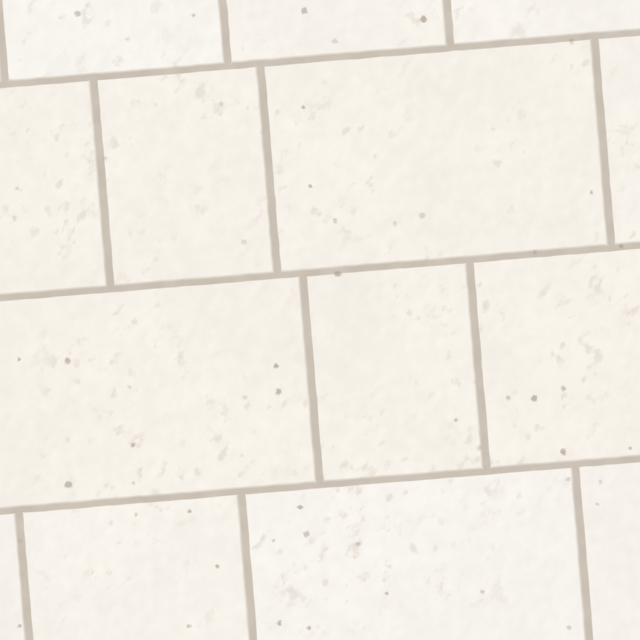
A Shadertoy shader for this texture:

```glsl
const vec3 STONE = vec3(0.968, 0.947, 0.912);
const vec3 PALE_STONE = vec3(0.972, 0.957, 0.934);
const vec3 STAIN = vec3(0.875, 0.835, 0.785);
const vec3 PIT = vec3(0.69, 0.64, 0.58);
const vec3 GROUT = vec3(0.797, 0.757, 0.708);

const float TILT = 0.082;          // rotation of the courses, radians
const float ROW_HEIGHT = 0.332;
const float ROW_ORIGIN = 0.200;
const float SHORT_TILE = 0.2615;
const float MEDIUM_TILE = 0.349;
const float LONG_TILE = 0.5235;
const vec4 ROW_START = vec4(-0.303, 0.5186, 0.218, 0.080);

const float BED_HALF = 0.0049;     // half widths of the joints
const float HEAD_HALF = 0.0058;
const float SHADE_WIDTH = 0.0045;  // soft fade on the shaded side
const float WOBBLE = 0.0012;
const float PIT_GRID = 22.0;
const float PIT_CHANCE = 0.13;

float hash(vec2 p) {
    return fract(sin(dot(p, vec2(127.1, 311.7))) * 43758.5453);
}

float noise(vec2 p) {
    vec2 i = floor(p), f = fract(p);
    f = f * f * (3.0 - 2.0 * f);
    return mix(mix(hash(i), hash(i + vec2(1, 0)), f.x),
               mix(hash(i + vec2(0, 1)), hash(i + vec2(1, 1)), f.x), f.y);
}

float fbm(vec2 p) {
    float sum = 0.0, amp = 0.5;
    for (int i = 0; i < 4; i++) {
        sum += amp * noise(p);
        p = mat2(1.6, 1.2, -1.2, 1.6) * p + 7.3;
        amp *= 0.5;
    }
    return sum / 0.9375;
}

// Joint coverage; t is positive on the shaded side.
float joint(float t, float halfWidth, float px) {
    float crisp = max(px, 0.0012);
    return (1.0 - smoothstep(halfWidth - 0.002, halfWidth + SHADE_WIDTH, t))
         * (1.0 - smoothstep(halfWidth - crisp, halfWidth + crisp, -t));
}

// Small round pits, one at most per grid cell; returns opacity.
float pits(vec2 p, float px) {
    vec2 cell = floor(p * PIT_GRID);
    vec2 centre = 0.3 + 0.4 * vec2(hash(cell + 3.1), hash(cell + 8.7));
    float size = hash(cell + 15.3);
    float radius = mix(0.0015, 0.0048, size * size);
    float d = length(fract(p * PIT_GRID) - centre) / PIT_GRID;
    d += 0.003 * (noise(p * 260.0) - 0.5);
    float spot = 1.0 - smoothstep(radius - 0.0015, radius + 0.0015 + px, d);
    return spot * step(hash(cell), PIT_CHANCE) * mix(0.25, 0.8, hash(cell + 21.9));
}

void mainImage(out vec4 fragColor, in vec2 fragCoord) {
    float px = 1.0 / iResolution.y;
    vec2 uv = fragCoord * px;
    float c = cos(TILT), s = sin(TILT);
    vec2 p = vec2(c * uv.x + s * uv.y, c * uv.y - s * uv.x);
    vec2 q = p + WOBBLE * (vec2(noise(p * 60.0), noise(p * 60.0 + 31.0)) - 0.5);

    // Courses
    float course = (q.y - ROW_ORIGIN) / ROW_HEIGHT;
    float row = floor(course);
    float above = (course - floor(course + 0.5)) * ROW_HEIGHT;
    float grout = joint(above, BED_HALF, px);

    // Tiles: short-long-long or medium-medium-long along each course
    int kind = int(mod(row + 1.0, 4.0));
    bool shortRow = kind == 1 || kind == 2;
    float first = shortRow ? SHORT_TILE : MEDIUM_TILE;
    float second = first + (shortRow ? LONG_TILE : MEDIUM_TILE);
    float period = second + LONG_TILE;
    float along = q.x - ROW_START[kind];
    float x = mod(along, period);
    vec4 edges = vec4(0.0, first, second, period);
    for (int i = 0; i < 4; i++)
        grout = max(grout, joint(edges[i] - x, HEAD_HALF, px));
    float tile = 3.0 * floor(along / period) + step(first, x) + step(second, x);

    // Stone: tint per tile, cloudy mottling, fine streaks and stains
    float tint = hash(vec2(tile, row) + 5.2);
    vec3 color = mix(STONE, PALE_STONE, tint * tint);
    vec2 streak = mat2(0.8, 0.6, -0.6, 0.8) * uv * vec2(85.0, 60.0);
    float grain = fbm(streak);
    float cloud = fbm(uv * 9.0 + 4.0);
    color += 0.035 * (grain - 0.5) + 0.025 * (cloud - 0.5);
    float stain = smoothstep(0.60, 0.82, fbm(streak * 0.8 + 40.0))
                * smoothstep(0.35, 0.7, cloud);
    color = mix(color, STAIN, 0.55 * stain);

    // Grout with slight wear, then pits over everything
    vec3 groutColor = GROUT + 0.05 * (fbm(uv * 45.0 + 12.0) - 0.5);
    color = mix(color, groutColor, grout);
    color = mix(color, PIT, pits(uv, px));
    fragColor = vec4(color, 1.0);
}
```
